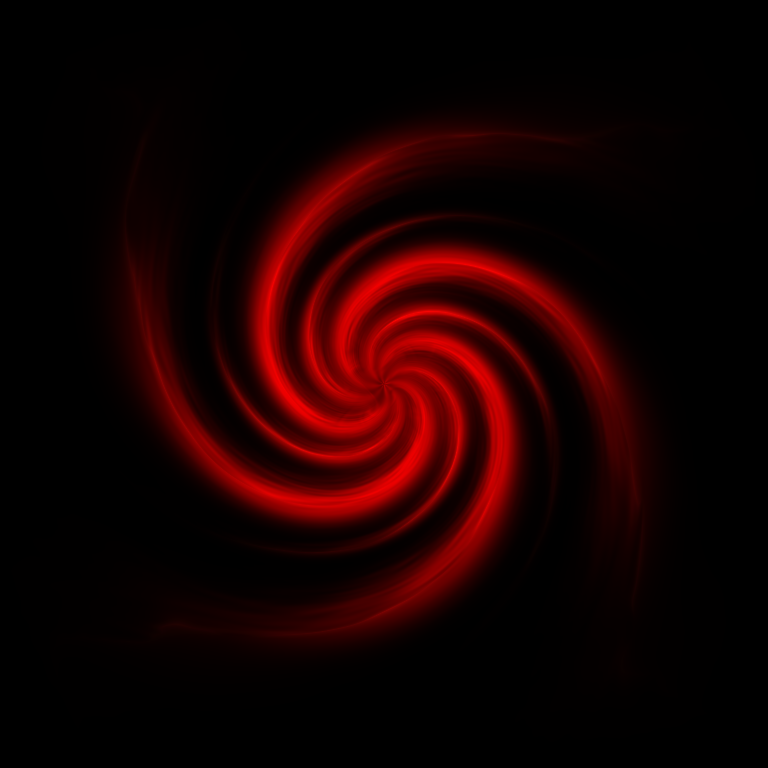
Give the GLSL for this background, as a WebGL 1 fragment shader.

```glsl
precision highp float;

uniform vec2 u_resolution;

#define ARM_STEP 1.5707963
#define TWIST vec3(5.128, -16.84, 16.07)
#define THIN_OFFSET -0.84
#define MAIN_REACH 0.29
#define THIN_REACH 0.195
#define FILAMENT_REACH 0.40
#define CORE_RADIUS 0.105
#define STREAK_DEPTH 0.16
#define GLOW_COLOR vec3(1.0, 0.0, 0.0)
#define HOT_COLOR vec3(1.0, 0.09, 0.05)

float bell(float x, float width) {
  return exp(-x * x / (width * width));
}

// Soft cutoff: flat near the centre, gone well past reach
float fade(float r, float reach) {
  return exp(-pow(r / reach, 4.0));
}

// Signed angle to the closest of the evenly spaced arms
float armAngle(float phase) {
  return mod(phase + 0.5 * ARM_STEP, ARM_STEP) - 0.5 * ARM_STEP;
}

// Fine fibres that run along the spiral; whole frequencies leave no seam
float streaks(float phase, float r) {
  float sum = 0.0;
  float weight = 0.5;
  float freq = 19.0;
  for (int i = 0; i < 4; i++) {
    float k = float(i);
    float bend = 2.2 * sin(r * (31.0 + 13.0 * k) + 3.0 * phase + k);
    sum += weight * sin(freq * phase + bend) * cos(r * (24.0 + 17.0 * k) + 5.0 * phase + 2.0 * k);
    freq = floor(freq * 1.7);
    weight *= 0.75;
  }
  return sum;
}

// Folded sines for the turbulent centre
float mottle(vec2 p) {
  vec2 q = p * 75.0;
  float sum = 0.0;
  for (int i = 0; i < 3; i++) {
    q += 0.9 * sin(q.yx * 1.4 + vec2(0.6, 2.1) + float(i));
    sum += sin(q.x) * cos(q.y);
    q *= 1.35;
  }
  return sum / 3.0;
}

void main() {
  vec2 p = (gl_FragCoord.xy - 0.5 * u_resolution) / min(u_resolution.x, u_resolution.y);
  float r = length(p);
  float theta = atan(p.y, p.x + 1e-6);

  // Unwind the spiral so each arm lies at a constant phase
  float phase = theta - (TWIST.x + TWIST.y * r + TWIST.z * r * r);
  float fibre = streaks(phase, r) * smoothstep(0.015, 0.07, r);
  float turbulence = mottle(p) * exp(-r / 0.035);
  float wobble = 0.035 * sin(r * 47.0 + 2.0 * theta) + 0.03 * fibre + 0.25 * turbulence;
  float mainAngle = armAngle(phase + wobble);
  float thinAngle = armAngle(phase - THIN_OFFSET + 0.7 * wobble);

  // Broad arms, narrow arms and the core they merge into
  float opening = mix(0.45, 1.0, smoothstep(0.0, 0.12, r));
  float mainGlow = 0.82 * bell(mainAngle, 0.27) * fade(r, MAIN_REACH);
  mainGlow += 0.07 * bell(mainAngle, 0.24) * fade(r, 0.42);
  float thinWidth = mix(0.23, 0.09, smoothstep(0.05, 0.24, r));
  float thinGlow = 0.66 * bell(thinAngle, thinWidth) * fade(r, THIN_REACH);
  float core = 0.52 * bell(r, CORE_RADIUS);
  float glow = 1.0 - (1.0 - mainGlow * opening) * (1.0 - thinGlow * opening) * (1.0 - core);
  glow *= 1.0 + STREAK_DEPTH * fibre + 0.4 * turbulence;
  glow *= 1.0 - 0.25 * bell(r, 0.018);

  // Bright threads along the ridges
  float spark = 0.6 + 0.5 * fibre;
  float mainThread = 0.24 * exp(-abs(mainAngle) / 0.025) * fade(r, FILAMENT_REACH);
  mainThread *= smoothstep(0.08, 0.28, r);
  float thinThread = 0.30 * exp(-abs(thinAngle) / 0.035) * fade(r, 0.25);
  thinThread *= smoothstep(0.02, 0.09, r);
  float thread = max(spark, 0.15) * (mainThread + thinThread);

  vec3 color = GLOW_COLOR * min(glow, 0.92) + HOT_COLOR * thread;
  gl_FragColor = vec4(clamp(color, 0.0, 1.0), 1.0);
}
```
